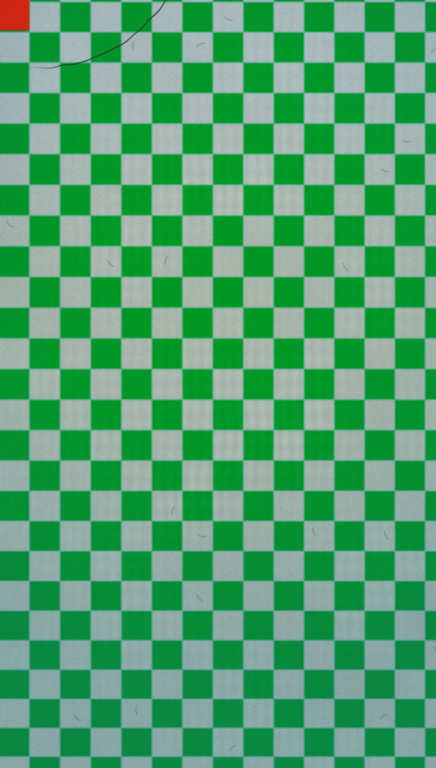
Write a Shadertoy shader that draws this pattern.

```glsl
// Green and pale grey checkerboard glowing on a slightly bowed, worn screen, with one red corner cell.
#define COLUMNS 14.32
#define ROWS 25.46
#define GRID_START vec2(0.0668, 0.0026)
#define EDGE_SOFTNESS 0.04
#define PALE_WARM vec3(0.67, 0.715, 0.675)
#define PALE_COOL vec3(0.53, 0.65, 0.645)
#define GREEN_WARM vec3(0.0, 0.595, 0.14)
#define GREEN_COOL vec3(0.035, 0.53, 0.25)
#define CORNER_RED vec3(0.82, 0.15, 0.07)
#define GRAIN 0.035
#define MOIRE 0.018
#define SCUFF_CHANCE 0.12

float hash(vec2 p) {
    return fract(sin(dot(p, vec2(127.1, 311.7))) * 43758.5453);
}

float noise(vec2 p) {
    vec2 i = floor(p), f = fract(p);
    f = f * f * (3.0 - 2.0 * f);
    return mix(mix(hash(i), hash(i + vec2(1, 0)), f.x),
               mix(hash(i + vec2(0, 1)), hash(i + vec2(1, 1)), f.x), f.y);
}

// Column and row coordinates, bent by the lens and the tilt of the screen
vec2 gridCoord(vec2 uv) {
    vec2 cell = (uv - GRID_START) * vec2(COLUMNS, ROWS);
    cell.x -= 0.14 * uv.x * (1.0 - uv.x);
    cell.y -= 1.4 * uv.y * uv.y * (1.0 - uv.y);
    return cell;
}

// Soft square wave: +1 on even cells, -1 on odd cells
vec2 alternate(vec2 x, float soft) {
    vec2 d = 0.5 - abs(mod(x + 0.5, 2.0) - 1.0);
    return 2.0 * smoothstep(-soft, soft, d) - 1.0;
}

// Short, thin scratch placed at random in a few cells
float scuff(vec2 cell, float aa) {
    vec2 id = floor(cell);
    vec2 q = fract(cell) - 0.3 - 0.4 * vec2(hash(id + 3.1), hash(id + 7.7));
    float a = 3.0 * hash(id + 1.3);
    q = mat2(cos(a), -sin(a), sin(a), cos(a)) * q;
    q.y += 1.5 * q.x * q.x;
    q.x -= clamp(q.x, -0.13, 0.13);
    float mark = 1.0 - smoothstep(0.0, 0.02 + aa, length(q));
    return mark * step(hash(id + 9.2), SCUFF_CHANCE);
}

void mainImage(out vec4 fragColor, in vec2 fragCoord) {
    vec2 uv = fragCoord / iResolution.xy;
    uv.y = 1.0 - uv.y;
    vec2 p = vec2(uv.x, uv.y * iResolution.y / iResolution.x);
    float pixel = 1.0 / iResolution.x;
    float cellPixel = COLUMNS * pixel;
    vec2 cell = gridCoord(uv);

    // Backlight: warm in the upper middle, cooler at the sides and bottom
    float side = abs(2.0 * uv.x - 1.0);
    float cool = smoothstep(0.42, 1.02, uv.y) + 0.3 * side * side
               + 0.2 * smoothstep(0.3, 0.0, uv.y);
    cool = clamp(cool, 0.0, 1.0);
    vec3 pale = mix(PALE_WARM, PALE_COOL, cool);
    pale += vec3(0.02, 0.02, 0.06) * smoothstep(0.4, 0.0, uv.y);
    vec3 green = mix(GREEN_WARM, GREEN_COOL, cool);

    // Checks with a bluish fringe along their edges
    vec2 wave = alternate(cell, EDGE_SOFTNESS + 0.5 * cellPixel);
    float check = wave.x * wave.y;
    vec3 color = mix(green, pale, 0.5 + 0.5 * check);
    color += vec3(0.02, 0.02, 0.09) * (1.0 - check * check);

    // Red cell in the upper left corner
    float soft = EDGE_SOFTNESS + 0.5 * cellPixel;
    float corner = smoothstep(soft, -soft, cell.x) * smoothstep(soft, -soft, cell.y - 0.94);
    color = mix(color, CORNER_RED, corner);

    // Screen moire, uneven brightness and grain
    float paleness = max(check, 0.0) * (1.0 - corner);
    float patches = noise(p * 7.0 + 4.0);
    float ripple = sin(p.x * 240.0 + 3.0 * noise(p * 9.0)) + 0.6 * sin(p.y * 170.0);
    color += MOIRE * ripple * patches * smoothstep(0.75, 0.1, length(uv - vec2(0.55, 0.5)))
           * mix(0.35, 1.0, paleness);
    color *= 0.985 + 0.03 * patches;
    color *= 1.0 + GRAIN * (hash(floor(p * 290.0)) - 0.5);

    // Faint scratches on the pale cells
    color *= 1.0 - 0.13 * paleness * scuff(cell, cellPixel);

    // Hairline crack curving across the upper left
    float arc = abs(length(p - vec2(0.092, -0.191)) - 0.346 + 0.004 * (noise(p * 35.0) - 0.5));
    float crack = 1.0 - smoothstep(0.0, 0.0012 + pixel, arc);
    crack *= smoothstep(0.05, 0.16, p.x) * step(0.0, p.y);
    color = mix(color, vec3(0.12, 0.2, 0.16), 0.65 * crack);

    fragColor = vec4(clamp(color, 0.0, 1.0), 1.0);
}
```
